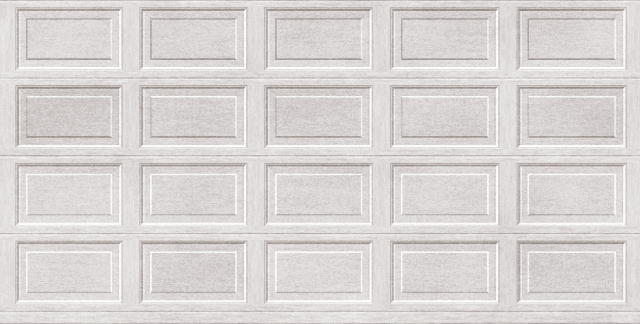
A WebGL 1 fragment shader for this texture:

```glsl
precision highp float;
// A pale embossed door: 5 columns by 4 rows of raised rectangular panels.
// Each panel is two mitred box outlines with a bevel between them, lit per
// side; stretched value noise gives wood grain to rails, stiles and panels.
uniform vec2 u_resolution;

const vec2 DOOR = vec2(768.0, 390.0);     // design units across the canvas
const vec2 PITCH = vec2(150.8, 93.6);     // one panel with its surround
const vec2 START = vec2(7.4, 0.2);        // top left of the first cell
const vec2 HALF_PANEL = vec2(65.4, 38.2);
const float BEVEL = 14.0;
const float ROWS = 4.0;

const vec3 PAINT = vec3(0.859, 0.842, 0.839);
const vec3 SHADOW = vec3(0.59, 0.55, 0.53);
const vec3 LIGHT = vec3(0.98, 0.98, 0.98);

float hash(vec2 p) {
  vec3 q = fract(vec3(p.xyx) * 0.1031);
  q += dot(q, q.yzx + 33.33);
  return fract((q.x + q.y) * q.z);
}

float noise(vec2 p) {
  vec2 i = floor(p), f = fract(p);
  f = f * f * (3.0 - 2.0 * f);
  return mix(mix(hash(i), hash(i + vec2(1.0, 0.0)), f.x),
             mix(hash(i + vec2(0.0, 1.0)), hash(i + vec2(1.0, 1.0)), f.x), f.y);
}

// Signed grain running along the first axis
float grain(vec2 p) {
  float streak = noise(p * vec2(0.035, 0.5) + 17.0) - 0.5;
  float fibre = noise(p * vec2(0.16, 0.65) + 51.0) - 0.5;
  float pores = noise(p * vec2(0.55, 0.75) + 90.0) - 0.5;
  return 0.24 * streak + 0.26 * fibre + 0.28 * pores;
}

float stroke(float d, float width, float aa) {
  return 1.0 - smoothstep(0.5 * width - 0.5 * aa, 0.5 * width + 0.5 * aa, abs(d));
}

// Distance inward from the nearest side of a box
float inset(vec2 q, vec2 halfSize) {
  vec2 d = halfSize - abs(q);
  return min(d.x, d.y);
}

// Picks the tone of the nearest side; tones are left, right, top, bottom
float sideTone(vec2 q, vec2 halfSize, vec4 tones, float aa) {
  vec2 d = halfSize - abs(q);
  float across = q.x < 0.0 ? tones.x : tones.y;
  float upright = q.y < 0.0 ? tones.z : tones.w;
  return mix(across, upright, smoothstep(-aa, aa, d.x - d.y));
}

// Shading of one raised panel centred on the origin
float panelRelief(vec2 q, float row, float aa) {
  float d = inset(q, HALF_PANEL);
  float lower = smoothstep(0.5, 2.0, row);
  float topLit = smoothstep(0.0, 1.0, row);
  float bevelMask = smoothstep(0.0, aa, d) * (1.0 - smoothstep(0.0, aa, d - BEVEL));

  vec4 lip = vec4(-0.45, -0.28, -0.55, 0.30);
  vec4 groove = vec4(-0.55, 0.70, -0.80, 1.00);
  vec4 slope = vec4(0.02, 0.05, -0.04, 0.08);
  vec4 ridge = vec4(mix(-0.60, 0.65, lower), mix(0.45, 0.60, lower),
                    mix(-0.55, 0.75, topLit), mix(-0.85, -0.55, lower));

  float tone = bevelMask * sideTone(q, HALF_PANEL, slope, aa);
  tone += stroke(d - 0.6, 1.4, aa) * sideTone(q, HALF_PANEL, lip, aa);
  tone += stroke(d - 3.2, 2.2, aa) * sideTone(q, HALF_PANEL, groove, aa);
  tone += stroke(d - 5.6, 1.3, aa) * sideTone(q, HALF_PANEL, vec4(0.45, -0.15, 0.1, 0.0), aa);
  tone += stroke(d - BEVEL, 1.9, aa) * sideTone(q, HALF_PANEL, ridge, aa);
  return tone;
}

void main() {
  vec2 uv = gl_FragCoord.xy / u_resolution;
  vec2 p = vec2(uv.x, 1.0 - uv.y) * DOOR;
  float aa = DOOR.y / u_resolution.y;

  // Columns widen slightly to the right
  float bow = (p.x - 0.5 * DOOR.x) / (2.0 * PITCH.x);
  vec2 g = p - START + vec2(2.0 * (1.0 - bow * bow), 0.0);

  // Cell lookup and masks
  vec2 cell = floor(g / PITCH);
  vec2 q = g - (cell + 0.5) * PITCH;
  float onDoor = step(cell.y, ROWS - 0.5) * step(0.0, cell.y)
               * step(0.0, cell.x) * step(cell.x, 4.5);
  float inside = smoothstep(0.0, aa, inset(q, HALF_PANEL)) * onDoor;
  float stile = step(abs(q.y), HALF_PANEL.y + 1.0) * step(cell.y, ROWS - 0.5);

  // Wood grain follows each member, with a finely pebbled face on the panels
  float railGrain = grain(p);
  float stileGrain = grain(p.yx + 300.0) * 0.7;
  float pebble = 0.30 * (noise(p * vec2(0.6, 0.8)) - 0.5) + 0.45 * railGrain;
  float tone = mix(mix(railGrain, stileGrain, stile), pebble, inside);

  // Uneven paint, darker second row, and slight differences between panels
  tone += 0.14 * (noise(p * 0.025) - 0.5) + 0.12 * (noise(p * 0.008 + 40.0) - 0.5);
  tone += inside * (0.08 * (hash(cell + 7.0) - 0.5) - 0.02);
  tone -= 0.09 * inside * stroke(cell.y - 1.0, 0.5, 0.2);
  tone += 0.09 * (1.0 - inside);

  tone += onDoor * panelRelief(q, cell.y, aa);

  // Joints between the door sections
  float seam = g.y - floor(g.y / PITCH.y + 0.5) * PITCH.y;
  tone -= 0.50 * stroke(seam, 1.4, aa);
  tone += 0.25 * stroke(seam - 2.0, 1.3, aa);
  tone -= 0.55 * stroke(p.y - DOOR.y, 3.0, aa);

  vec3 color = tone < 0.0 ? mix(PAINT, SHADOW, min(-tone, 1.0))
                          : mix(PAINT, LIGHT, min(tone * 1.4, 1.0));
  gl_FragColor = vec4(color, 1.0);
}
```
